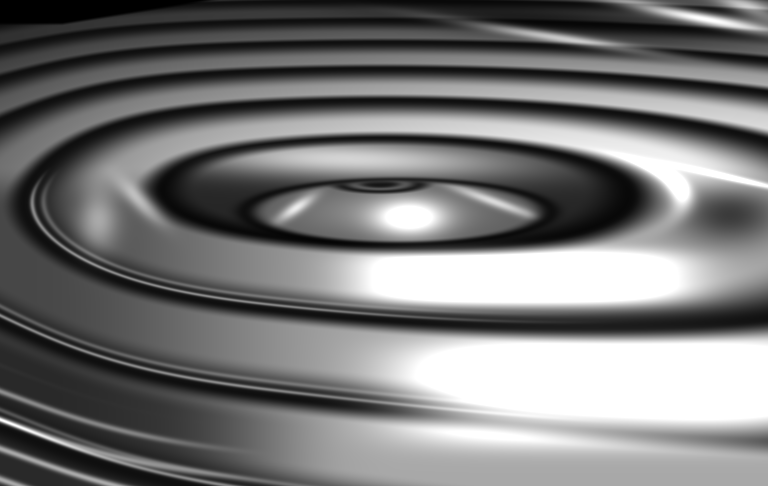
Write a WebGL 1 fragment shader that draws this background.

```glsl
precision highp float;
// Polished metal ripples around a small central mound, seen at a low angle.
uniform vec2 u_resolution;

const vec2 VIEW = vec2(7.68, 4.86);    // scene size, y runs downward
const vec2 CENTRE = vec2(3.85, 1.86);
const float HORIZON = 2.5;             // distance of the horizon above the view
const float RING_STEP = 0.0283;        // inverse depth between two rings

// Soft tilted spot, 1 at its centre.
float glow(vec2 p, vec2 centre, vec2 radii, float angle) {
    vec2 q = p - centre;
    float c = cos(angle), s = sin(angle);
    q = vec2(c * q.x + s * q.y, c * q.y - s * q.x) / radii;
    return exp(-dot(q, q));
}

// Flat-topped spot for overexposed reflections.
float flare(vec2 p, vec2 centre, vec2 radii) {
    vec2 q = (p - centre) / radii;
    q *= q;
    return exp(-dot(q, q));
}

// Thin bright line at one value of a coordinate.
float ridge(float value, float at, float width) {
    float t = (value - at) / width;
    return exp(-t * t);
}

// Bump that is dark at 0 and 1.
float bump(float t, float rise, float fall) {
    return smoothstep(0.0, rise, t) * (1.0 - smoothstep(fall, 1.0, t));
}

// View position to the sheared plane of the water, one unit per ring.
vec2 toPlane(vec2 p) {
    float z = 1.0 / (p.y + HORIZON);
    float depth = (z - 1.0 / (CENTRE.y + HORIZON)) / RING_STEP;
    float dx = p.x - CENTRE.x;
    float spread = mix(0.39, 0.56, smoothstep(-4.2, -1.2, dx));
    float near = min(depth, 0.0);
    return vec2(dx * z / spread - 0.16 * near * near, depth);
}

float ripples(vec2 p, vec2 plane) {
    float r = length(plane);
    float f = fract(r);
    float front = 1.0 - smoothstep(-0.4, 0.4, plane.y);
    float outer = smoothstep(0.95, 1.05, r);

    // Far bands fade with distance and brighten to the right
    float farLevel = max(0.92 - 0.14 * r, 0.2) * mix(0.65, 1.3, p.x / VIEW.x);
    float farBand = 0.06 + farLevel * bump(f, 0.2, 0.4);

    // Near bands are broad, with paired lines at their rims
    float nearLevel = mix(0.22, 0.6, smoothstep(0.3, 4.0, p.x));
    nearLevel *= 1.0 - 0.55 * smoothstep(3.0, 3.3, r) * smoothstep(3.5, 1.5, p.x);
    float nearBand = 0.06 + nearLevel * bump(f, 0.18, 0.62);
    float rims = ridge(f, 0.93, 0.02) + 0.5 * ridge(f, 0.84, 0.025);
    nearBand += 0.45 * rims * outer * smoothstep(6.5, 2.0, p.x);

    // Tight folds in the near corner
    float folds = pow(0.5 + 0.5 * cos(r * 24.0 + 0.8 * p.x), 7.0);
    nearBand += 0.5 * folds * smoothstep(3.35, 3.8, r) * smoothstep(2.8, 1.2, p.x);
    return mix(farBand, nearBand, front);
}

// Basin inside the first ring: a lit far wall and dark flanks.
float basin(vec2 p, float r) {
    float wall = glow(p, vec2(3.5, 1.59), vec2(1.75, 0.2), 0.03);
    return (0.15 + 0.68 * wall) * (1.0 - 0.8 * smoothstep(0.8, 1.0, r));
}

float mound(vec2 p) {
    float shade = 0.36 + 0.2 * glow(p, vec2(3.9, 2.12), vec2(0.9, 0.25), 0.0);
    shade += 0.75 * glow(p, vec2(4.1, 2.18), vec2(0.34, 0.17), 0.0);
    shade += 0.5 * glow(p, vec2(2.96, 2.08), vec2(0.22, 0.06), -0.6);
    shade += 0.45 * glow(p, vec2(4.95, 2.02), vec2(0.5, 0.05), 0.35);
    float eye = length((p - vec2(3.8, 1.84)) / vec2(0.46, 0.09));
    float eyeShade = 0.08 + 0.26 * ridge(eye, 0.55, 0.2);
    return mix(eyeShade, shade, smoothstep(0.8, 1.25, eye));
}

void main() {
    vec2 uv = gl_FragCoord.xy / u_resolution;
    vec2 p = vec2(uv.x, 1.0 - uv.y) * VIEW;
    vec2 plane = toPlane(p);
    float r = length(plane);

    // Rings, basin and mound
    float light = mix(basin(p, r), ripples(p, plane), smoothstep(0.98, 1.04, r));
    float moundEdge = length((p - vec2(3.98, 2.12)) / vec2(1.5, 0.32));
    light = mix(mound(p), light, smoothstep(0.85, 1.05, moundEdge));
    light *= 1.0 - 0.65 * ridge(moundEdge, 1.02, 0.07);

    // Broad reflections on the near bands
    light += 0.8 * flare(p, vec2(5.25, 2.78), vec2(1.6, 0.27));
    light += 0.85 * flare(p, vec2(6.2, 3.92), vec2(2.1, 0.5));

    // Side crescents and shadows
    light *= 1.0 - 0.65 * glow(p, vec2(7.3, 2.15), vec2(0.55, 0.3), 0.0);
    light += 0.4 * glow(p, vec2(1.42, 2.02), vec2(0.28, 0.09), 0.75);
    light += 0.35 * glow(p, vec2(0.98, 2.2), vec2(0.2, 0.3), 0.0);
    light += 0.75 * ridge(r, 1.2, 0.045) * glow(p, vec2(6.75, 1.82), vec2(0.55, 0.3), 0.0);
    light += 0.5 * glow(p, vec2(7.4, 1.8), vec2(0.6, 0.03), 0.22);

    // Far streaks
    light *= 1.0 - 0.6 * glow(p, vec2(5.4, 0.2), vec2(2.2, 0.2), 0.12);
    light += 0.5 * glow(p, vec2(5.6, 0.38), vec2(1.1, 0.05), 0.16);
    light += 0.75 * glow(p, vec2(7.0, 0.18), vec2(0.9, 0.06), 0.2);
    light += 0.5 * glow(p, vec2(7.5, 0.08), vec2(0.35, 0.08), 0.3);

    // Empty far corner
    float rim = min(0.24, 0.34 - 0.16 * p.x);
    light *= smoothstep(rim - 0.02, rim + 0.02, p.y);

    gl_FragColor = vec4(vec3(clamp(light, 0.0, 1.0)), 1.0);
}
```
